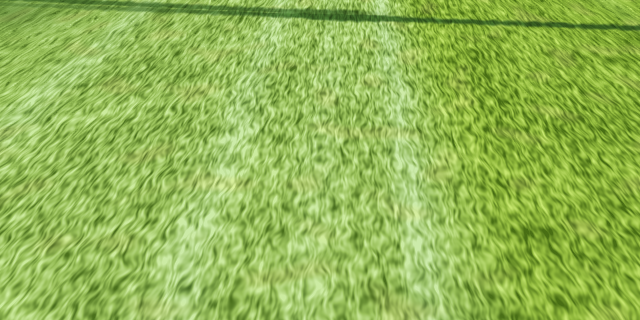
Reproduce this texture procedurally as a WebGL 2 fragment shader.

```glsl
#version 300 es
precision highp float;

uniform vec2 u_resolution;
out vec4 fragColor;

#define VANISH vec2(1.094, 1.547)
#define BLADE_FREQ vec2(72.0, 31.0)
#define BLADE_CONTRAST 1.4
#define STRIPE_GAIN 0.42
#define PATCH_GAIN 0.45
#define SHADE vec3(0.33, 0.48, 0.14)
#define GRASS vec3(0.595, 0.75, 0.345)
#define TIP vec3(0.80, 0.92, 0.62)
#define DRY vec3(0.70, 0.73, 0.40)
#define SHADOW vec3(0.20, 0.36, 0.13)

// Mowing tracks: ray slope from the vanishing point, half width, strength
const vec3 TRACKS[5] = vec3[5](
    vec3(-1.13, 0.085, 0.75), vec3(-0.375, 0.065, 0.85), vec3(-0.09, 0.055, 0.45),
    vec3(0.168, 0.050, 1.00), vec3(1.45, 0.060, 0.60));

vec2 gradientAt(vec2 cell) {
    vec3 h = fract(cell.xyx * vec3(0.1031, 0.1030, 0.0973));
    h += dot(h, h.yzx + 33.33);
    float angle = 6.2832 * fract((h.x + h.y) * h.z);
    return vec2(cos(angle), sin(angle));
}

float gradientNoise(vec2 p) {
    vec2 cell = floor(p), f = p - cell;
    vec2 w = f * f * f * (f * (f * 6.0 - 15.0) + 10.0);
    vec2 e = vec2(1.0, 0.0);
    float a = dot(gradientAt(cell), f);
    float b = dot(gradientAt(cell + e), f - e);
    float c = dot(gradientAt(cell + e.yx), f - e.yx);
    float d = dot(gradientAt(cell + e.xx), f - e.xx);
    return mix(mix(a, b, w.x), mix(c, d, w.x), w.y);
}

// Noise that fades out where its cells become smaller than a pixel
float fadedNoise(vec2 p) {
    vec2 span = fwidth(p);
    return gradientNoise(p) * (1.0 - smoothstep(0.6, 1.3, max(span.x, span.y)));
}

// Upright blades whose lean wanders over the lawn
float blades(vec2 ground) {
    float lean = 0.35 * gradientNoise(ground * 7.0 + 40.0);
    vec2 q = ground + vec2(lean * 0.12 * gradientNoise(ground * 13.0), 0.0);
    q.x += 0.012 * gradientNoise(ground * 26.0 + 9.0);
    float coarse = fadedNoise(q * BLADE_FREQ + 200.0);
    float fine = fadedNoise(q * BLADE_FREQ * 1.7 + 517.0);
    float tufts = gradientNoise(q * BLADE_FREQ * 0.45 + 91.0);
    return coarse + 0.75 * fine + 0.45 * tufts;
}

float mowingTracks(float ray, vec2 ground) {
    float sum = 0.0;
    float wobble = 0.05 * gradientNoise(ground * 9.0 + 70.0);
    for (int i = 0; i < 5; i++) {
        float d = (ray + wobble - TRACKS[i].x) / TRACKS[i].y;
        sum += TRACKS[i].z * exp(-d * d);
    }
    return sum;
}

// Two thin shadows near the far edge that merge toward the right
float castShadow(vec2 p) {
    float cover = 0.0;
    float ragged = 0.005 * gradientNoise(p * vec2(38.0, 60.0));
    for (int i = 0; i < 2; i++) {
        float branch = float(i);
        float center = 1.0 - mix(0.013 + 0.0375 * p.x, -0.006 + 0.046 * p.x, branch);
        float clump = exp(-pow((p.x - 1.08) / 0.14, 2.0));
        float halfWidth = 0.007 + 0.005 * clump + ragged;
        float line = 1.0 - smoothstep(halfWidth - 0.005, halfWidth + 0.006, abs(p.y - center));
        float strength = mix(mix(0.5, 0.9, smoothstep(0.2, 1.0, p.x)),
                             0.75 * (1.0 - smoothstep(1.05, 1.25, p.x)), branch);
        cover = max(cover, line * strength);
    }
    float corner = exp(-dot((p - vec2(0.02, 0.97)) * vec2(6.0, 17.0),
                            (p - vec2(0.02, 0.97)) * vec2(6.0, 17.0)));
    return max(cover, 0.35 * corner);
}

void main() {
    vec2 p = gl_FragCoord.xy / u_resolution.y;
    float depth = VANISH.y - p.y;
    float ray = (p.x - VANISH.x) / depth;
    vec2 ground = vec2(ray, -log(depth));

    // Light and dark from blades, tracks and broad patches
    float tracks = mowingTracks(ray, ground);
    float patches = gradientNoise(ground * vec2(4.5, 6.0) + 13.0)
                  + 0.6 * gradientNoise(ground * vec2(11.0, 14.0) + 57.0);
    float rightSide = smoothstep(0.18, 0.42, ray);
    float middle = exp(-pow((ray + 0.1) / 0.45, 2.0));
    float tone = BLADE_CONTRAST * blades(ground) + STRIPE_GAIN * tracks
               + PATCH_GAIN * patches + 0.08 * middle - 0.16 * rightSide - 0.06;

    vec3 color = mix(GRASS, SHADE, clamp(-tone, 0.0, 1.15));
    color = mix(color, TIP, clamp(tone, 0.0, 1.0));

    // Warmer turf on the right, paler turf on the tracks, dry spots
    color *= mix(vec3(1.0), vec3(0.97, 0.98, 0.70), rightSide);
    color.b += 0.05 * min(tracks, 1.0);
    float dry = smoothstep(0.12, 0.5, gradientNoise(ground * vec2(6.0, 13.0) + 31.0));
    color = mix(color, DRY * (1.0 + 0.25 * tone), 0.35 * dry);

    color = mix(color, SHADOW * (1.0 + 0.3 * tone), castShadow(p));
    fragColor = vec4(clamp(color, 0.0, 1.0), 1.0);
}
```
